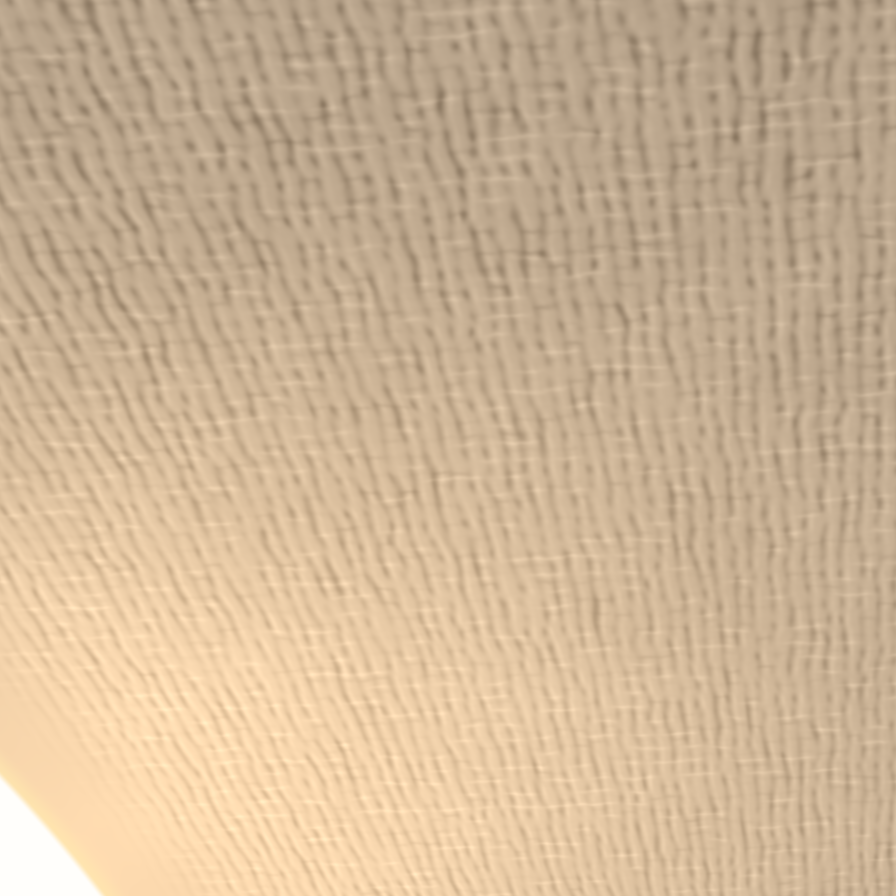
Reproduce this texture procedurally as a three.js fragment shader.

```glsl
varying vec2 vUv;

const vec3 SHADE = vec3(0.695, 0.618, 0.525);
const vec3 GLOW = vec3(1.0, 0.862, 0.692);
const vec3 FRINGE = vec3(1.0, 0.91, 0.68);
const vec3 WHITE = vec3(1.0, 0.995, 0.985);
const vec2 VANISHING = vec2(0.97, -1.18);
const vec2 THREADS = vec2(76.0, 87.0);

vec2 hash2(vec2 p) {
  vec3 q = fract(p.xyx * vec3(0.1031, 0.1030, 0.0973));
  q += dot(q, q.yzx + 33.33);
  return fract((q.xx + q.yz) * q.zy);
}

// Soft elliptical bump
float bump(vec2 offset, vec2 radius) {
  vec2 d = offset / radius;
  return exp(-dot(d, d));
}

// Layered sines, each turned and finer than the last
float waves(vec2 p, float scale) {
  float sum = 0.0;
  float amp = 0.5;
  p *= scale;
  for (int i = 0; i < 4; i++) {
    sum += amp * sin(p.x + 1.7 * sin(p.y)) * cos(p.y - 0.6 * p.x);
    p = mat2(0.8, 0.6, -0.6, 0.8) * p * 1.9 + 2.3;
    amp *= 0.55;
  }
  return sum;
}

// Thread grid converging towards a point below the canvas
vec2 weaveCoords(vec2 p, vec2 origin, vec2 density) {
  vec2 d = p - origin;
  return vec2(d.x / d.y, log(d.y) - 0.025 * p.x) * density;
}

// x: dark gaps, y: raised lit threads
vec2 weave(vec2 q, float stretch) {
  vec2 cell = floor(q);
  vec2 sum = vec2(0.0);
  for (int j = -1; j <= 1; j++) {
    for (int i = -1; i <= 1; i++) {
      vec2 id = cell + vec2(float(i), float(j));
      vec2 place = hash2(id + 131.0);
      vec2 form = hash2(id + 277.0);
      vec2 d = q - id - 0.5 - (place - 0.5) * vec2(0.3, 0.4);
      float strength = 0.3 + 0.75 * form.x;
      float halfLength = mix(0.32, 0.72, form.y * form.y) * stretch;
      sum.x += strength * bump(d, vec2(0.2, halfLength));
      // Crosswise gap
      sum.x += 0.55 * form.y * place.x * bump(d - vec2(0.4, 0.1), vec2(0.45, 0.15));
      // Lit edge and stray cross thread
      sum.y += strength * bump(d - vec2(0.42, 0.0), vec2(0.17, 0.55));
      sum.y += step(0.72, place.y) * bump(d - vec2(0.2, 0.5), vec2(0.6, 0.13));
    }
  }
  return sum;
}

// Warm light falling off from the lower left
float lightAmount(vec2 p, vec2 centre) {
  vec2 d = (p - centre) * vec2(0.8, 1.2);
  return exp(-2.6 * dot(d, d));
}

// Distance from the slightly bowed border of the bright corner
float cornerDistance(vec2 p) {
  vec2 normal = vec2(0.766, 0.643);
  float along = dot(p, vec2(-normal.y, normal.x));
  return dot(p, normal) - 0.09 + 0.3 * along * along;
}

void main() {
  vec2 p = vUv;
  float light = lightAmount(p, vec2(0.1, 0.05));
  float corner = cornerDistance(p);

  // Base tone with faint blotches
  vec3 color = mix(SHADE, GLOW, light);
  color += 0.018 * waves(p + 0.4, 9.0) * vec3(1.0, 0.95, 0.85);

  // Woven relief, finer and calmer downwards
  vec2 q = weaveCoords(p, VANISHING, THREADS);
  q += 0.22 * vec2(waves(p, 24.0), waves(p + 3.1, 31.0));
  vec2 relief = weave(q + 400.0, mix(1.3, 0.95, p.y));
  float depth = mix(0.09, 0.145, smoothstep(0.1, 0.95, p.y));
  float cover = smoothstep(0.04, 0.17, corner);
  float grain = 0.007 * waves(q, 3.5);
  float shade = 0.022 + grain - depth * relief.x + 0.042 * relief.y;
  color += cover * shade * vec3(1.0, 0.97, 0.92);

  // Smooth border strip, fringe and white corner
  color = mix(color, FRINGE, 0.7 * (1.0 - smoothstep(0.0, 0.025, corner)));
  color = mix(WHITE, color, smoothstep(-0.005, 0.004, corner));

  gl_FragColor = vec4(clamp(color, 0.0, 1.0), 1.0);
}
```
